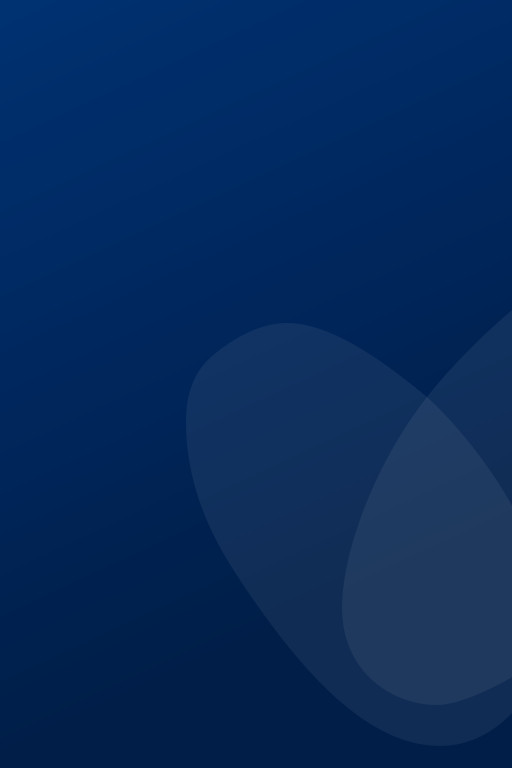
A Shadertoy shader for this background:

```glsl
// Adds one cubic Bezier edge to a closed outline.
// outline.x is the squared distance, outline.y flips sign at each crossing.
void addCurve(inout vec2 outline, vec2 p, vec2 a, vec2 b, vec2 c, vec2 d) {
    const int STEPS = 20;
    vec2 start = a;
    for (int i = 1; i <= STEPS; i++) {
        float t = float(i) / float(STEPS);
        float s = 1.0 - t;
        vec2 end = s * s * s * a + 3.0 * s * s * t * b + 3.0 * s * t * t * c + t * t * t * d;
        vec2 edge = end - start;
        vec2 toPoint = p - start;
        vec2 offset = toPoint - edge * clamp(dot(toPoint, edge) / dot(edge, edge), 0.0, 1.0);
        outline.x = min(outline.x, dot(offset, offset));
        if ((start.y > p.y) != (end.y > p.y) &&
            toPoint.x < edge.x * toPoint.y / edge.y) outline.y = -outline.y;
        start = end;
    }
}

float signedDistance(vec2 outline) {
    return outline.y * sqrt(outline.x);
}

// Tilted oval leaning to the left
float leftPetal(vec2 p) {
    vec2 o = vec2(1e9, 1.0);
    addCurve(o, p, vec2(186, 421), vec2(186, 392), vec2(195, 371), vec2(212, 356));
    addCurve(o, p, vec2(212, 356), vec2(236, 336), vec2(262, 323), vec2(287, 323));
    addCurve(o, p, vec2(287, 323), vec2(330, 323), vec2(381, 359), vec2(427, 397));
    addCurve(o, p, vec2(427, 397), vec2(470, 436), vec2(547, 533), vec2(547, 620));
    addCurve(o, p, vec2(547, 620), vec2(547, 690), vec2(498, 746), vec2(440, 746));
    addCurve(o, p, vec2(440, 746), vec2(360, 746), vec2(290, 655), vec2(240, 580));
    addCurve(o, p, vec2(240, 580), vec2(205, 528), vec2(186, 478), vec2(186, 421));
    return signedDistance(o);
}

// Mirrored oval running off the right side
float rightPetal(vec2 p) {
    vec2 o = vec2(1e9, 1.0);
    addCurve(o, p, vec2(560, 275), vec2(512, 305), vec2(460, 355), vec2(427, 397));
    addCurve(o, p, vec2(427, 397), vec2(375, 463), vec2(342, 552), vec2(342, 608));
    addCurve(o, p, vec2(342, 608), vec2(342, 672), vec2(392, 705), vec2(437, 705));
    addCurve(o, p, vec2(437, 705), vec2(466, 705), vec2(520, 676), vec2(570, 640));
    addCurve(o, p, vec2(570, 640), vec2(650, 560), vec2(650, 250), vec2(560, 275));
    return signedDistance(o);
}

void mainImage(out vec4 fragColor, in vec2 fragCoord) {
    // Layout grid of 512 by 768, y pointing down
    vec2 uv = fragCoord / iResolution.xy;
    vec2 p = vec2(uv.x, 1.0 - uv.y) * vec2(512.0, 768.0);
    float pixel = 768.0 / iResolution.y;

    // Slanted navy gradient
    float slope = dot(p, vec2(0.42, 0.9)) / 906.0;
    vec3 color = mix(vec3(0.0, 0.193, 0.443), vec3(0.0, 0.152, 0.365), clamp(slope / 0.4, 0.0, 1.0));
    color = mix(color, vec3(0.0, 0.118, 0.283), clamp((slope - 0.4) / 0.35, 0.0, 1.0));

    // Translucent white petals
    float leftCover = clamp(0.5 - leftPetal(p) / pixel, 0.0, 1.0);
    float rightCover = clamp(0.5 - rightPetal(p) / pixel, 0.0, 1.0);
    color = mix(color, vec3(1.0), 0.062 * leftCover);
    color = mix(color, vec3(1.0), 0.062 * rightCover);

    fragColor = vec4(color, 1.0);
}
```
